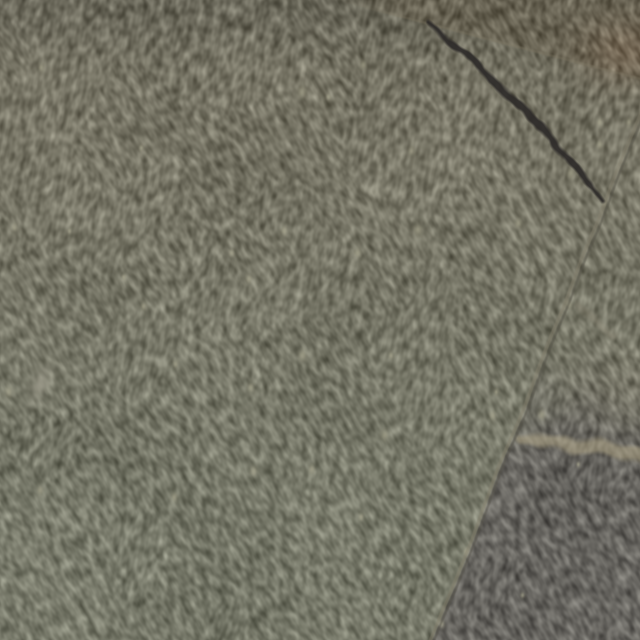
This texture is drawn by a WebGL 2 fragment shader. Its source:

```glsl
#version 300 es
precision highp float;
// Worn grey-green stone slab: slanted fine grain, a dark crack, a thin seam and a pale streak.

uniform vec2 u_resolution;
out vec4 fragColor;

const float TAU = 6.2831853;

float hash(vec2 p) {
    vec3 q = fract(p.xyx * vec3(0.1031, 0.1030, 0.0973));
    q += dot(q, q.yzx + 33.33);
    return fract((q.x + q.y) * q.z);
}

float cornerRamp(vec2 cell, vec2 offset) {
    float angle = TAU * hash(cell);
    return dot(vec2(cos(angle), sin(angle)), offset);
}

float gradientNoise(vec2 p) {
    vec2 cell = floor(p), f = fract(p);
    vec2 w = f * f * f * (f * (f * 6.0 - 15.0) + 10.0);
    vec2 e = vec2(1.0, 0.0);
    float low = mix(cornerRamp(cell, f), cornerRamp(cell + e.xy, f - e.xy), w.x);
    float high = mix(cornerRamp(cell + e.yx, f - e.yx), cornerRamp(cell + e.xx, f - e.xx), w.x);
    return mix(low, high, w.y);
}

vec2 rotate(vec2 p, float angle) {
    float c = cos(angle), s = sin(angle);
    return vec2(c * p.x + s * p.y, c * p.y - s * p.x);
}

// Two octaves of noise, stretched along a direction leaning by the given angle.
float grain(vec2 p, float lean, vec2 frequency) {
    vec2 q = rotate(p, lean) * frequency + 200.0;
    return gradientNoise(q) + 0.6 * gradientNoise(q * 1.75 + 37.3);
}

// x: distance to the segment, y: position along it from 0 to 1.
vec2 segment(vec2 p, vec2 a, vec2 b) {
    vec2 ab = b - a;
    float t = clamp(dot(p - a, ab) / dot(ab, ab), 0.0, 1.0);
    return vec2(length(p - a - ab * t), t);
}

float softLine(float dist, float halfWidth, float blur) {
    return 1.0 - smoothstep(halfWidth - blur, halfWidth + blur, dist);
}

float softSpot(vec2 p, vec2 center, vec2 radius) {
    vec2 d = (p - center) / radius;
    return exp(-dot(d, d));
}

// Sparse pale mineral flecks, at most one per grid cell.
float flecks(vec2 p, float cells, float density) {
    vec2 cell = floor(p * cells);
    vec2 center = 0.3 + 0.4 * vec2(hash(cell + 11.0), hash(cell + 57.0));
    float radius = mix(0.07, 0.14, hash(cell + 83.0));
    float present = step(1.0 - density, hash(cell + 131.0));
    return present * softSpot(fract(p * cells), center, vec2(radius, radius * 1.4));
}

void main() {
    vec2 uv = gl_FragCoord.xy / u_resolution;
    float blotch = gradientNoise(uv * 5.0 + 20.0) + 0.6 * gradientNoise(uv * 13.0 + 70.0);

    // Regions: side slab right of the seam, and the band above the upper arc
    float seamOffset = uv.x - 0.676 - 0.398 * uv.y + 0.004 * gradientNoise(uv * 9.0);
    float sideSlab = smoothstep(-0.003, 0.003, seamOffset);
    float arcOffset = uv.y - 0.961 + 0.26 * (uv.x - 0.677);
    float upperBand = smoothstep(-0.004, 0.004, arcOffset) * smoothstep(0.5, 0.65, uv.x);

    // Broad tints
    vec3 color = mix(vec3(0.465, 0.472, 0.412), vec3(0.462, 0.452, 0.392), smoothstep(0.1, 0.9, uv.y));
    float shadow = sideSlab * (1.0 - smoothstep(0.28, 0.46, uv.y + 0.25 * blotch * 0.3));
    color = mix(color, vec3(0.395, 0.385, 0.372), 0.85 * shadow);
    color = mix(color, vec3(0.495, 0.485, 0.425), 0.6 * sideSlab * softSpot(uv, vec2(0.98, 0.39), vec2(0.10, 0.07)));
    color *= 1.0 - 0.11 * smoothstep(0.88, 1.0, uv.y);
    color = mix(color, vec3(0.405, 0.375, 0.305), 0.5 * upperBand);
    color = mix(color, vec3(0.50, 0.43, 0.35), 0.6 * softSpot(uv, vec2(0.98, 0.92), vec2(0.07, 0.05)));
    color += 0.035 * blotch * vec3(1.0, 0.98, 0.93);

    // Slanted grain, drifting between two leans
    float drift = smoothstep(-0.25, 0.3, gradientNoise(uv * 7.0 + 40.0) + 0.5 * (uv.y - 0.6));
    float steep = grain(uv, 0.5, vec2(84.0, 46.0));
    float tilted = grain(uv + 3.0, -0.2, vec2(80.0, 48.0));
    float grains = mix(steep, tilted, drift) / length(vec2(1.0 - drift, drift));
    color += 0.19 * grains * vec3(1.0, 1.0, 0.96);

    // Pale flecks, scuff and streak
    color = mix(color, vec3(0.66, 0.65, 0.56), 0.65 * flecks(uv, 24.0, 0.06));
    color = mix(color, vec3(0.63, 0.62, 0.56), 0.7 * softSpot(rotate(uv - vec2(0.063, 0.40), -0.4), vec2(0.0), vec2(0.012, 0.024)));
    vec2 wobble = 0.012 * vec2(gradientNoise(uv * 24.0), gradientNoise(uv * 24.0 + 90.0));
    vec2 streak = segment(uv + wobble, vec2(0.815, 0.316), vec2(1.02, 0.288));
    float streakMask = softLine(streak.x, mix(0.008, 0.013, streak.y), 0.006) * sideSlab;
    color = mix(color, vec3(0.60, 0.57, 0.48) + 0.07 * grains, 0.8 * streakMask);
    vec2 scratch = segment(uv + wobble, vec2(0.905, 0.52), vec2(0.96, 0.475));
    color = mix(color, vec3(0.57, 0.55, 0.48), 0.4 * softLine(scratch.x, 0.005, 0.005));

    // Seam: a faint light ridge with a dark edge; the arc is fainter still
    color = mix(color, vec3(0.52, 0.50, 0.43), 0.5 * softLine(abs(seamOffset + 0.003), 0.003, 0.002));
    color = mix(color, vec3(0.33, 0.32, 0.28), 0.45 * softLine(abs(seamOffset - 0.003), 0.002, 0.002));
    float arcLine = softLine(abs(arcOffset), 0.002, 0.002) * smoothstep(0.52, 0.65, uv.x);
    color = mix(color, vec3(0.50, 0.47, 0.39), 0.3 * arcLine);

    // Dark crack, slightly bowed and ragged, thin at its ends
    float along = segment(uv, vec2(0.670, 0.965), vec2(0.942, 0.686)).y;
    vec2 bow = vec2(0.008) * sin(along * TAU * 0.5);
    vec2 crack = segment(uv - bow + 0.5 * wobble, vec2(0.670, 0.965), vec2(0.942, 0.686));
    float crackWidth = mix(0.0025, 0.006, sqrt(sin(crack.y * TAU * 0.5) + 0.001)) + 0.003 * gradientNoise(uv * 60.0);
    color = mix(color, vec3(0.17, 0.16, 0.155), 0.9 * softLine(crack.x, crackWidth, 0.003));

    fragColor = vec4(clamp(color, 0.0, 1.0), 1.0);
}
```
